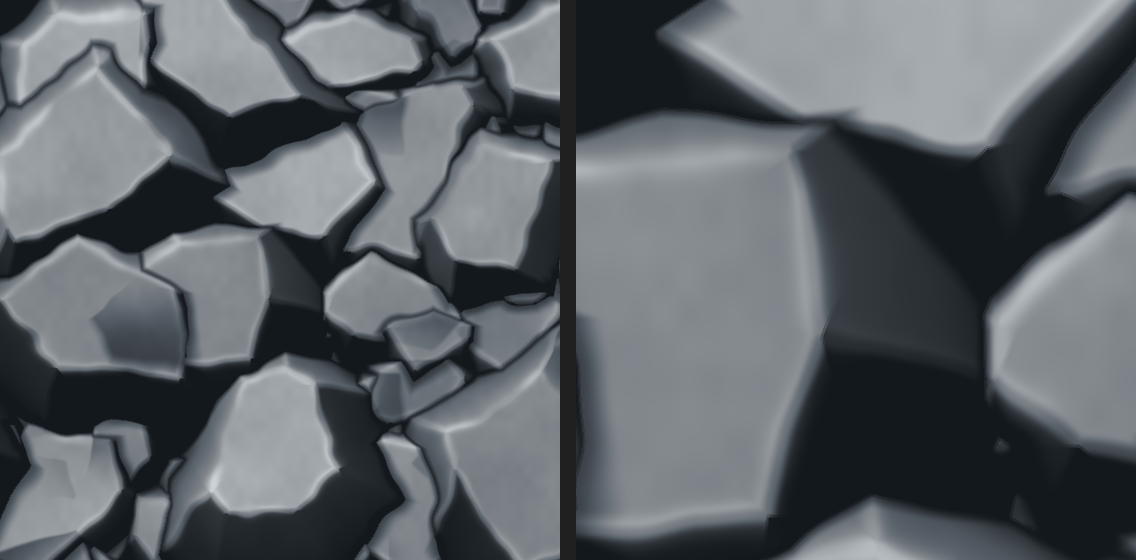
Left, the full canvas; right, a detail of the centre.
Write a Shadertoy shader that draws this texture.

```glsl
// A heap of broken grey boulders lit from the upper left.
// Each rock is a convex height field, the minimum of a tilted top plane and
// seven side planes; the highest rock wins, with pale ridges and dark gaps.

struct Surface {
    float height;   // highest rock so far
    float second;   // runner-up, for contact shadows
    float tone;
};

float hash(vec3 p) {
    p = fract(p * 0.1031);
    p += dot(p, p.zyx + 31.32);
    return fract((p.x + p.y) * p.z);
}

float noise(vec2 p) {
    vec2 i = floor(p), f = fract(p);
    f = f * f * (3.0 - 2.0 * f);
    float low = mix(hash(vec3(i, 7.0)), hash(vec3(i + vec2(1, 0), 7.0)), f.x);
    float high = mix(hash(vec3(i + vec2(0, 1), 7.0)), hash(vec3(i + 1.0, 7.0)), f.x);
    return mix(low, high, f.y);
}

// Adds one jittered grid of rocks to the surface
void addRocks(vec2 p, float cell, float lift, float seed, inout Surface s) {
    for (int n = 0; n < 25; n++) {
        vec2 id = floor(p / cell) + vec2(n % 5 - 2, n / 5 - 2);
        vec3 key = vec3(id + 40.0, seed);
        vec2 jitter = vec2(hash(key), hash(key + 11.3));
        vec2 q = p - (id + 0.15 + 0.7 * jitter) * cell;
        float top = lift + 0.85 * cell * hash(key + 23.7);
        float size = cell * mix(0.4, 0.64, hash(key + 37.1));
        float grain = 6.283 * hash(key + 41.9);
        vec2 tilt = 0.4 * (vec2(hash(key + 53.3), hash(key + 67.7)) - 0.5);

        // Nearest and next plane: height, gradient and tone
        float h1 = top + dot(tilt, q), h2 = 1e3;
        float base = h1;
        vec2 g1 = tilt, g2 = vec2(0);
        float t1 = mix(0.51, 0.68, hash(key + 71.9)), t2 = t1;

        for (int k = 0; k < 7; k++) {
            if (h1 < s.second) break;
            vec3 facet = key + vec3(0, 0, 83.0 + 5.7 * float(k));
            float a = 6.283 * (float(k) + 0.8 * hash(facet)) / 7.0;
            vec2 dir = vec2(cos(a), sin(a));
            float facing = dot(dir, vec2(-0.45, 0.89));
            float slope = mix(1.4, 3.6, smoothstep(-0.4, 0.7, facing));
            float reach = size * mix(0.65, 1.05, hash(facet + 3.1));
            reach *= 1.0 + 0.28 * cos(2.0 * (a - grain));
            float h = base + slope * (reach - dot(q, dir));
            vec2 g = tilt - slope * dir;
            float t = mix(0.11, 0.56, smoothstep(-0.55, 0.8, facing));
            t += 0.12 * (hash(facet + 9.2) - 0.4);
            if (h < h1) {
                h2 = h1; g2 = g1; t2 = t1;
                h1 = h; g1 = g; t1 = t;
            } else if (h < h2) {
                h2 = h; g2 = g; t2 = t;
            }
        }

        if (h1 > s.height) {
            // Soft bevel, worn pale ridge, darkening toward the foot
            float edge = (h2 - h1) / max(length(g1 - g2), 0.05);
            float tone = mix(t1, t2, 0.5 - 0.5 * smoothstep(0.0, 0.007, edge));
            float wear = smoothstep(0.1, 0.75, noise(p * 17.0 + seed));
            float lit = smoothstep(0.15, 0.5, max(t1, t2));
            tone += 0.17 * wear * lit * exp(-pow(edge / 0.009, 2.0));
            tone *= mix(0.35, 1.0, exp(-5.0 * max(base - h1, 0.0)));
            s.second = s.height;
            s.height = h1;
            s.tone = tone;
        } else {
            s.second = max(s.second, h1);
        }
    }
}

vec3 rockPile(vec2 p) {
    // Uneven outlines
    vec2 warp = vec2(noise(p * 9.0), noise(p * 9.0 + 31.0)) - 0.5;
    warp += 0.35 * (vec2(noise(p * 27.0 + 5.0), noise(p * 27.0 + 63.0)) - 0.5);
    vec2 w = p + 0.032 * warp;

    // Large boulders first, then rubble in the gaps
    Surface s = Surface(0.0, -0.05, 0.1);
    addRocks(w, 0.27, 0.09, 3.0, s);
    addRocks(w, 0.12, 0.03, 19.0, s);

    // Depth and contact shadows
    float tone = s.tone * mix(0.4, 1.0, smoothstep(0.0, 0.16, s.height));
    tone *= mix(0.5, 1.0, smoothstep(0.0, 0.035, s.height - s.second));

    // Soft mottling and faint grain
    float mottle = noise(p * 13.0 + 17.0) - 0.5;
    mottle += 0.4 * (noise(p * vec2(70.0, 50.0)) - 0.5);
    tone = max(tone * (1.0 + 0.11 * mottle), 0.095);

    // Cool cast, strongest in the middle greys
    float cool = 0.02 + 0.012 * smoothstep(0.2, 0.35, tone) * smoothstep(0.55, 0.4, tone);
    return tone + cool * vec3(-1, 0, 1);
}

void mainImage(out vec4 fragColor, in vec2 fragCoord) {
    vec2 p = fragCoord / iResolution.y;
    // Four rotated samples soften the outlines
    vec2 o = vec2(0.0011, 0.0004);
    vec3 color = rockPile(p + o) + rockPile(p - o);
    color += rockPile(p + vec2(-o.y, o.x)) + rockPile(p + vec2(o.y, -o.x));
    fragColor = vec4(color / 4.0, 1.0);
}
```
